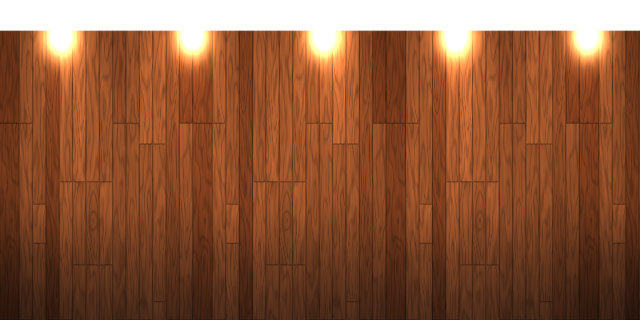
This texture is drawn by a Shadertoy shader. Its source:

```glsl
// Plank wall of warm brown wood lit by a row of lamps under a white band.

// Layout, in units of canvas height
const float WALL_TOP = 0.904;
const float TILE = 0.604;          // width after which the planks repeat
const float TILE_START = 0.060;
const float PITCH = 0.0417;        // plank width; the last plank is wider
const int PLANKS = 14;
const float SEAM = 0.0022;
const vec2 LAMP = vec2(0.190, 0.887);
const float LAMP_STEP = 0.4115;
const vec2 KNOT_A = vec2(0.232, 0.31);
const vec2 KNOT_B = vec2(0.580, 0.31);
const vec2 KNOT_SIZE = vec2(0.011, 0.036);

// Colours
const vec3 WOOD = vec3(0.570, 0.302, 0.153);
const vec3 SHADOW_TINT = vec3(0.46, 0.49, 0.60);
const vec3 HALO = vec3(1.35, 0.95, 0.50);
const vec3 CORE = vec3(1.0, 1.0, 0.95);

// End joints and the tone of the three boards in each plank
const float JOINT_HIGH[PLANKS] = float[](0.615, 0.362, 0.0, 0.432, 0.432, 0.432, 0.432,
                                         0.615, 0.615, 0.550, 0.550, 0.0, 0.615, 0.615);
const float JOINT_LOW[PLANKS] = float[](0.0, 0.240, 0.0, 0.0, 0.172, 0.172, 0.172,
                                        0.0, 0.0, 0.0, 0.057, 0.0, 0.0, 0.0);
const float TONE_HIGH[PLANKS] = float[](1.0, 1.0, 0.82, 1.06, 1.08, 1.05, 1.0,
                                        0.92, 0.98, 1.14, 1.10, 0.90, 0.74, 0.76);
const float TONE_MID[PLANKS] = float[](1.05, 1.14, 0.82, 1.12, 1.05, 0.98, 1.08,
                                       0.97, 1.0, 1.0, 1.03, 0.88, 0.96, 0.80);
const float TONE_LOW = 1.08;

vec2 hashGradient(vec2 cell) {
    vec2 h = vec2(dot(cell, vec2(127.1, 311.7)), dot(cell, vec2(269.5, 183.3)));
    return 2.0 * fract(sin(h) * 4375.85) - 1.0;
}

float gradientNoise(vec2 p) {
    vec2 i = floor(p), f = fract(p);
    vec2 w = f * f * f * (f * (f * 6.0 - 15.0) + 10.0);
    float a = dot(hashGradient(i), f);
    float b = dot(hashGradient(i + vec2(1, 0)), f - vec2(1, 0));
    float c = dot(hashGradient(i + vec2(0, 1)), f - vec2(0, 1));
    float d = dot(hashGradient(i + vec2(1, 1)), f - vec2(1, 1));
    return mix(mix(a, b, w.x), mix(c, d, w.x), w.y);
}

// Bends the growth rings into ellipses around a knot
float addKnot(float field, vec2 p, vec2 centre) {
    float d = length((p - centre) / KNOT_SIZE);
    return mix(field, d * 0.75, exp(-0.35 * d * d));
}

// Brightness of the grain: growth rings, fibres and broad mottling
float woodGrain(vec2 p, float board) {
    vec2 q = p + vec2(board * 3.7, board * 1.9);
    float field = 2.2 * gradientNoise(q * vec2(32.0, 3.5))
                + 0.35 * gradientNoise(q * vec2(70.0, 16.0));
    field = addKnot(addKnot(field, p, KNOT_A), p, KNOT_B);
    float ring = pow(0.5 + 0.5 * sin(field * 12.0), 3.0);
    float fibre = gradientNoise(q * vec2(170.0, 14.0));
    float mottle = gradientNoise(q * vec2(22.0, 5.0));
    return 1.03 - 0.17 * ring + 0.20 * fibre + 0.14 * mottle;
}

vec3 planks(vec2 p, float px) {
    float u = mod(p.x - TILE_START, TILE);
    int id = min(int(u / PITCH), PLANKS - 1);
    float left = float(id) * PITCH;
    float right = id == PLANKS - 1 ? TILE : left + PITCH;
    float high = JOINT_HIGH[id], low = JOINT_LOW[id];

    // Board tone, blended across each joint
    float aboveLow = smoothstep(-px, px, p.y - low);
    float aboveHigh = smoothstep(-px, px, p.y - high);
    float tone = mix(mix(TONE_LOW, TONE_MID[id], aboveLow), TONE_HIGH[id], aboveHigh);
    float board = float(id) + 17.0 * (step(low, p.y) + step(high, p.y));

    // Dark gaps between boards
    float side = min(u - left, right - u);
    float end = min(abs(p.y - high), abs(p.y - low));
    float gap = 1.0 - smoothstep(0.0, SEAM + px * 0.5, min(side, end));
    float value = tone * woodGrain(vec2(u, p.y), board) * (1.0 - 0.30 * gap);
    return WOOD * value * mix(vec3(1.06, 0.94, 0.86), vec3(1.0), smoothstep(0.7, 1.0, tone));
}

void mainImage(out vec4 fragColor, in vec2 fragCoord) {
    float px = 1.0 / iResolution.y;
    vec2 p = fragCoord * px;
    float aspect = iResolution.x * px;
    vec3 col = planks(p, px);

    // Falloff to the floor and the outer sides
    float lit = smoothstep(-0.08, 0.46, p.y);
    col *= mix(SHADOW_TINT, vec3(1.0), lit);
    float outer = smoothstep(0.55, 1.05, abs(p.x - 0.5 * aspect));
    col *= 1.0 - outer * mix(0.34, 0.14, lit);

    // Lamps: long beam, warm halo, white core
    vec2 d = p - LAMP;
    d.x = mod(d.x + 0.5 * LAMP_STEP, LAMP_STEP) - 0.5 * LAMP_STEP;
    float drop = max(-d.y, 0.0);
    float spread = 0.075 + 0.22 * drop;
    col *= 1.0 + 0.75 * exp(-d.x * d.x / (spread * spread) - drop / 0.20);
    vec2 h = d / vec2(0.052, 0.068);
    vec2 c = d / vec2(0.036, 0.046);
    col += HALO * exp(-dot(h, h)) + CORE * exp(-dot(c, c));

    // White band above the wall
    col = mix(col, vec3(1.0), smoothstep(-px, px, p.y - WALL_TOP));
    fragColor = vec4(clamp(col, 0.0, 1.0), 1.0);
}
```
